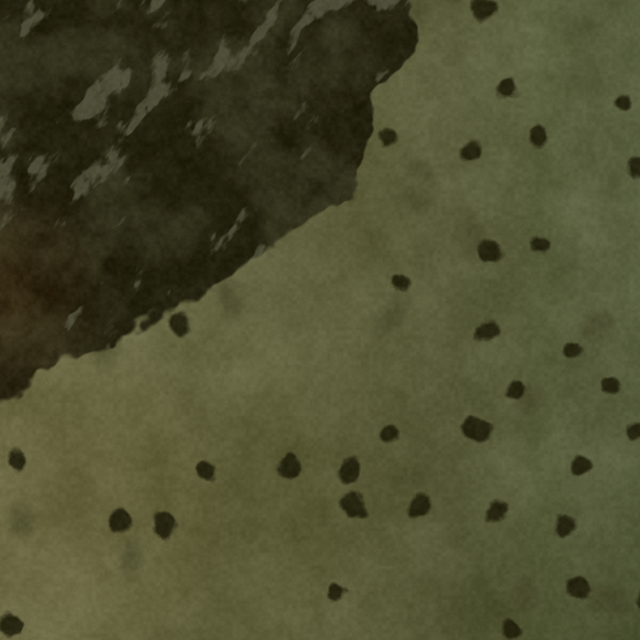
A WebGL 1 fragment shader for this texture:

```glsl
precision highp float;
// Aerial view of a dry olive meadow bordered by dark, ragged woodland.
// The wood is a noise-warped half-plane pair with streaky clearings;
// lone trees, faint shrubs and clumps are scattered on jittered grids.
uniform vec2 u_resolution;

float hash(vec2 p) {
  vec3 q = fract(vec3(p.xyx) * 0.1031);
  q += dot(q, q.yzx + 33.33);
  return fract((q.x + q.y) * q.z);
}

float noise(vec2 p) {
  vec2 i = floor(p);
  vec2 f = fract(p);
  f = f * f * (3.0 - 2.0 * f);
  return mix(mix(hash(i), hash(i + vec2(1.0, 0.0)), f.x),
             mix(hash(i + vec2(0.0, 1.0)), hash(i + 1.0), f.x), f.y);
}

float fbm(vec2 p) {
  float sum = 0.0;
  float gain = 0.53;
  for (int i = 0; i < 4; i++) {
    sum += gain * noise(p);
    p = mat2(1.6, 1.2, -1.2, 1.6) * p + 17.3;
    gain *= 0.5;
  }
  return sum;
}

mat2 rotation(float a) {
  return mat2(cos(a), sin(a), -sin(a), cos(a));
}

// Coverage of randomly turned ovals, one per chosen grid cell.
float scatter(vec2 p, float cells, float density, float radius,
              float stretch, float soft, float seed) {
  vec2 home = floor(p * cells);
  float cover = 0.0;
  for (int y = -1; y <= 1; y++) {
    for (int x = -1; x <= 1; x++) {
      vec2 cell = home + vec2(float(x), float(y));
      vec2 key = cell + seed;
      vec2 jitter = vec2(hash(key + 3.1), hash(key + 8.7));
      vec2 d = p - (cell + 0.1 + 0.8 * jitter) / cells;
      d = rotation(6.28 * hash(key + 21.9)) * d;
      d.x /= 1.0 + stretch * hash(key + 14.3);
      float size = radius * mix(0.75, 1.2, hash(key + 5.5));
      float oval = 1.0 - smoothstep(-soft, soft, length(d) - size);
      cover = max(cover, oval * step(hash(key + 31.7), density));
    }
  }
  return cover;
}

// Positive inside the wood at the upper left.
float woodDepth(vec2 p) {
  float lower = (p.y - 0.37 - 0.58 * p.x) * 0.86;
  float right = (0.57 + 0.37 * (p.y - 0.74) - p.x) * 0.94;
  float ragged = 0.09 * (fbm(p * 13.0) - 0.5);
  vec2 teeth = rotation(0.7) * p * vec2(58.0, 25.0);
  return min(lower, right) + ragged + 0.022 * (noise(teeth) - 0.5);
}

vec3 meadowColor(vec2 p) {
  vec3 color = vec3(0.352, 0.352, 0.218);
  color += 0.14 * (fbm(p * 4.0 + 40.0) - 0.5);
  color += 0.07 * (fbm(p * 24.0 + 9.0) - 0.5);
  // Straw tint at lower left, cooler green at right.
  color += vec3(0.045, 0.035, 0.02) * (1.0 - smoothstep(0.0, 0.6, length(p - vec2(0.05, 0.2))));
  color += vec3(-0.025, 0.0, 0.006) * smoothstep(0.5, 1.0, p.x);
  return color;
}

vec3 woodColor(vec2 p) {
  vec3 color = mix(vec3(0.135, 0.128, 0.055), vec3(0.205, 0.2, 0.115),
                   smoothstep(0.36, 0.68, fbm(p * 11.0 + 5.0)));
  color += 0.06 * (fbm(p * 48.0) - 0.5);
  float russet = 1.0 - smoothstep(0.0, 0.22, length(p - vec2(0.0, 0.54)));
  color += vec3(0.035, 0.0, -0.005) * russet;
  // Pale streaks along a diagonal band, with a few strays beyond it.
  vec2 grain = rotation(-0.95) * p * vec2(17.0, 40.0);
  float streak = fbm(grain);
  float band = 1.0 - smoothstep(0.03, 0.13, abs(p.y - 0.74 - 0.53 * p.x));
  float corner = smoothstep(0.85, 1.05, p.y - 0.5 * p.x);
  float openness = max(band, 0.75 * corner);
  float limit = mix(0.76, 0.53, openness);
  float clearing = smoothstep(limit - 0.05, limit + 0.08, streak);
  return mix(color, vec3(0.33, 0.33, 0.245), 0.85 * clearing);
}

void main() {
  vec2 p = gl_FragCoord.xy / u_resolution;
  vec2 wobble = vec2(fbm(p * 38.0), fbm(p * 38.0 + 70.0)) - 0.5;
  vec2 q = p + 0.02 * wobble;

  // Meadow with blurred shrubs and worn patches.
  vec3 color = meadowColor(p);
  float shrubs = scatter(q, 7.0, 0.4, 0.016, 1.0, 0.014, 60.0);
  color = mix(color, vec3(0.25, 0.25, 0.14), 0.5 * shrubs);
  float patches = scatter(q, 3.5, 0.2, 0.034, 1.2, 0.012, 91.0);
  color = mix(color, vec3(0.21, 0.2, 0.105), 0.75 * patches);

  // Crisp lone trees and a few long clumps.
  float trees = scatter(q, 8.5, 0.58, 0.0155, 0.35, 0.0045, 12.0);
  float clumps = scatter(q, 4.5, 0.2, 0.018, 1.8, 0.005, 133.0);
  color = mix(color, vec3(0.135, 0.13, 0.05), 0.94 * max(trees, clumps));

  float wood = smoothstep(-0.004, 0.005, woodDepth(p));
  color = mix(color, woodColor(p), wood);

  // Soft film grain.
  color += 0.035 * (noise(p * 150.0) - 0.5) + 0.02 * (noise(p * 290.0) - 0.5);
  gl_FragColor = vec4(color, 1.0);
}
```
